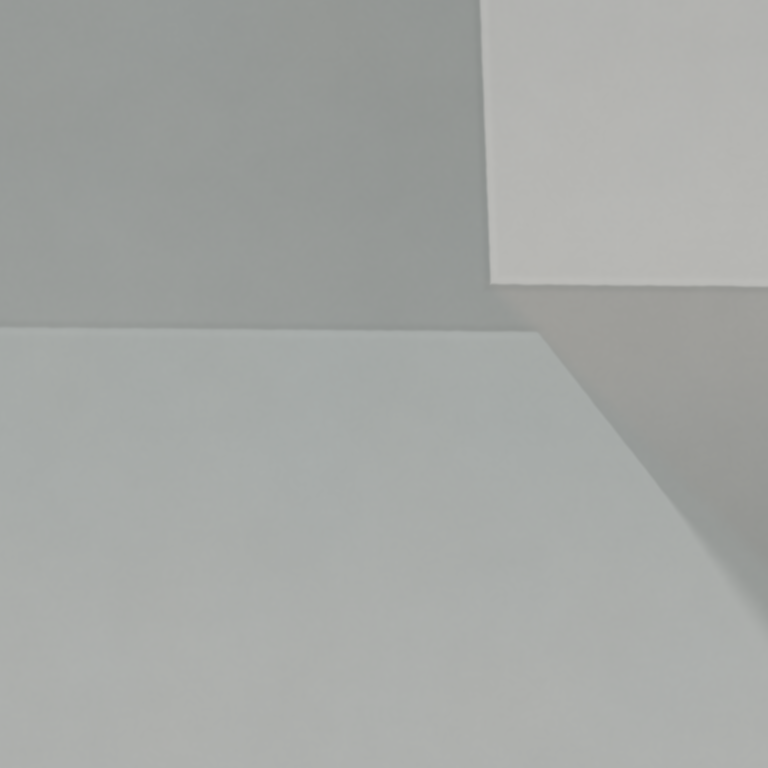
This background is drawn by a WebGL 2 fragment shader. Its source:

```glsl
#version 300 es
precision highp float;
// Matte grey planes meeting at a corner: a shaded wall, a pale panel at the
// upper right, a wedge of shadow under it and a light plane below.
// Signed distances to straight edges mask the planes; gradient noise mottles them.
uniform vec2 u_resolution;
out vec4 fragColor;

vec2 hashGradient(vec2 cell) {
    vec2 h = vec2(dot(cell, vec2(127.1, 311.7)), dot(cell, vec2(269.5, 183.3)));
    return 2.0 * fract(sin(h) * 43758.55) - 1.0;
}

float gradientNoise(vec2 p) {
    vec2 i = floor(p), f = fract(p);
    vec2 w = f * f * f * (f * (f * 6.0 - 15.0) + 10.0);
    float a = dot(hashGradient(i), f);
    float b = dot(hashGradient(i + vec2(1, 0)), f - vec2(1, 0));
    float c = dot(hashGradient(i + vec2(0, 1)), f - vec2(0, 1));
    float d = dot(hashGradient(i + vec2(1, 1)), f - vec2(1, 1));
    return mix(mix(a, b, w.x), mix(c, d, w.x), w.y);
}

// Signed distance to the line through a and b, positive on its left side
float lineSide(vec2 p, vec2 a, vec2 b) {
    vec2 dir = normalize(b - a);
    return dot(p - a, vec2(-dir.y, dir.x));
}

float coverage(float dist, float softness) {
    return smoothstep(-softness, softness, dist);
}

void main() {
    vec2 uv = gl_FragCoord.xy / u_resolution;
    float edge = max(0.0025, 1.0 / u_resolution.y);

    // Slight waver of the edges
    vec2 p = uv + 0.0012 * vec2(gradientNoise(uv * 55.0), gradientNoise(uv * 55.0 + 31.0));
    vec2 panelCorner = vec2(0.639, 0.630);
    vec2 floorCorner = vec2(0.700, 0.568);

    // Shaded wall, a little darker toward the panel
    vec3 wall = mix(vec3(0.592, 0.606, 0.596), vec3(0.576, 0.590, 0.580), smoothstep(0.1, 0.6, uv.x));
    wall += 0.012 * smoothstep(0.85, 0.58, uv.y);

    // Warmer wedge, darkening downward
    vec3 wedge = mix(vec3(0.575, 0.582, 0.570), vec3(0.620, 0.620, 0.606), smoothstep(0.22, 0.62, uv.y));
    float wedgeDist = min(lineSide(p, floorCorner, panelCorner) * -1.0, panelCorner.y - p.y);
    vec3 color = mix(wall, wedge, coverage(wedgeDist, 0.014));

    // Light lower plane; its slanted edge blurs toward the right side
    vec3 lower = mix(vec3(0.682, 0.690, 0.680), vec3(0.648, 0.665, 0.656), smoothstep(0.0, 0.57, uv.y));
    float topDist = lineSide(p, floorCorner, vec2(0.0, 0.574));
    float slantDist = -lineSide(p, floorCorner, vec2(1.0, 0.186));
    float slantBlur = edge + 0.020 * smoothstep(0.85, 1.0, uv.x);
    float lowerMask = coverage(topDist, edge) * coverage(slantDist, slantBlur);
    color = mix(color, lower, lowerMask);

    // Faint dark crease and light rim along the upper edge
    float alongTop = 1.0 - smoothstep(0.68, 0.72, uv.x);
    color -= 0.018 * alongTop * exp(-pow((topDist + 0.004) / 0.005, 2.0));
    color += 0.012 * alongTop * exp(-pow((topDist - 0.006) / 0.005, 2.0));

    // Pale panel with a narrow contact shadow and bright border
    float panelDist = min(-lineSide(p, panelCorner, vec2(0.625, 1.0)),
                          lineSide(p, panelCorner, vec2(1.0, 0.627)));
    vec3 panel = mix(vec3(0.716, 0.716, 0.704), vec3(0.698, 0.700, 0.690), smoothstep(0.65, 1.0, uv.y));
    color -= 0.022 * exp(-pow((panelDist + 0.004) / 0.005, 2.0));
    color = mix(color, panel, coverage(panelDist, edge));
    color += 0.016 * exp(-pow((panelDist - 0.006) / 0.005, 2.0));

    // Soft mottling and fine grain
    float mottle = 0.007 * gradientNoise(uv * 9.0) + 0.006 * gradientNoise(uv * 28.0)
                 + 0.006 * gradientNoise(uv * 110.0);
    color += mottle + 0.004 * gradientNoise(uv * 6.0 + 17.0) * vec3(1.0, 0.0, -1.0);
    fragColor = vec4(color, 1.0);
}
```
